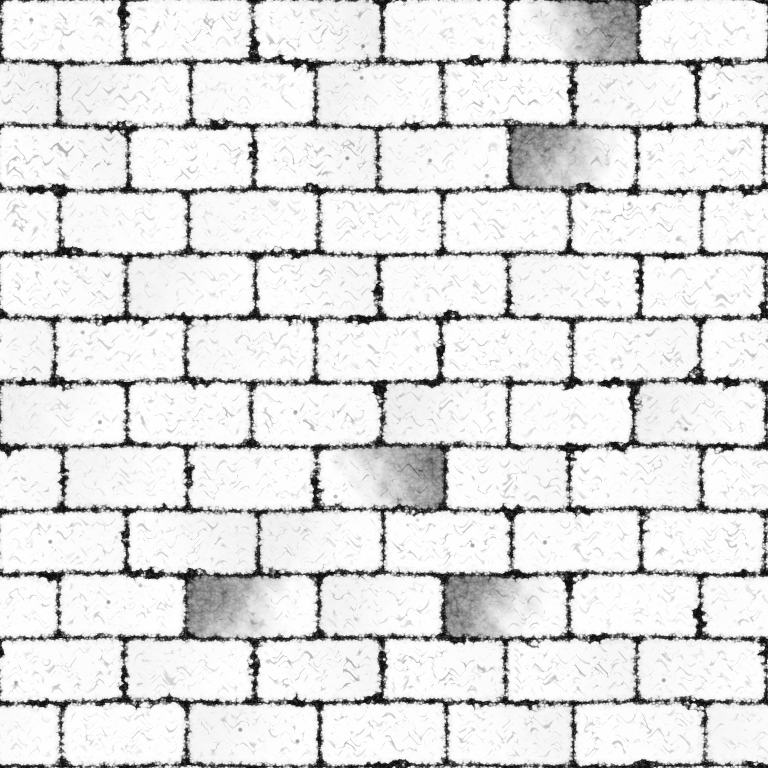
Reproduce this texture procedurally as a WebGL 1 fragment shader.

```glsl
precision highp float;
// White painted brick wall in running bond, with ragged black joints, faint wisps and a few smudged bricks.

uniform vec2 u_resolution;

const float TAU = 6.2831853;
const float ROWS = 12.0;             // courses up the canvas
const float COLUMNS = 6.0;           // bricks along a course
const vec2 BOND_SHIFT = vec2(0.53, 0.01); // even and odd courses, in bricks
const float COURSE_LIFT = 0.03;      // lengths below are in course heights
const float JOINT_HALF = 0.016;
const float EDGE_INNER = 0.036;      // soft edge reaching into the brick
const float EDGE_OUTER = 0.018;      // soft edge reaching into the joint
const float RADIUS_MIN = 0.11;
const float RADIUS_VARY = 0.11;
const float COARSE_ROUGH = 0.065;
const float FINE_ROUGH = 0.055;
const float CHIP_DEPTH = 0.10;
const float HALO = 0.07;
const float WISP = 0.20;
const float PIT = 0.35;
const float SMUDGE = 0.42;
const float SMUDGED_SHARE = 0.07;
const vec3 PAINT = vec3(0.995);
const vec3 JOINT_DARK = vec3(0.06);
const vec3 JOINT_DUST = vec3(0.24);

vec2 hash2(vec2 p) {
  vec2 k = vec2(dot(p, vec2(127.1, 311.7)), dot(p, vec2(269.5, 183.3)));
  return fract(sin(k) * 43758.545);
}

// Distance to the nearest scattered point; wraps at the canvas edges.
float cellular(vec2 p, vec2 frequency) {
  vec2 q = p * frequency;
  vec2 cell = floor(q);
  float nearest = 4.0;
  for (int j = -1; j <= 1; j++) {
    for (int i = -1; i <= 1; i++) {
      vec2 corner = cell + vec2(float(i), float(j));
      vec2 delta = corner + hash2(mod(corner, ROWS * frequency) + frequency) - q;
      nearest = min(nearest, dot(delta, delta));
    }
  }
  return sqrt(nearest);
}

// Layered sines, periodic over the canvas, from about -1 to 1.
float waves(vec2 uv) {
  vec2 a = uv * TAU;
  return 0.40 * sin(7.0 * a.x + 5.0 * a.y + 1.3 * sin(11.0 * a.y))
       + 0.35 * sin(13.0 * a.y - 9.0 * a.x + 1.7 * sin(17.0 * a.x))
       + 0.25 * sin(29.0 * a.x + 23.0 * a.y + 2.0);
}

float roundedBox(vec2 p, vec2 halfSize, float radius) {
  vec2 q = abs(p) - halfSize + radius;
  return length(max(q, 0.0)) + min(max(q.x, q.y), 0.0) - radius;
}

void main() {
  float side = min(u_resolution.x, u_resolution.y);
  vec2 uv = gl_FragCoord.xy / side;
  vec2 p = uv * ROWS;
  float pixel = ROWS / side;

  // Courses, slightly uneven in height and in brick length
  float y = p.y - COURSE_LIFT + 0.015 * sin(TAU * 3.0 * uv.x + 2.0 * sin(TAU * uv.y));
  float row = mod(floor(y), ROWS);
  vec2 rowRandom = hash2(vec2(row, 71.0));
  float x = p.x * COLUMNS / ROWS + (mod(row, 2.0) < 0.5 ? BOND_SHIFT.x : BOND_SHIFT.y);
  x += 0.03 * (rowRandom.x - 0.5)
     + 0.018 * sin(TAU * (2.0 * uv.x + rowRandom.y))
     + 0.010 * sin(TAU * (5.0 * uv.x + rowRandom.x));
  vec2 brick = vec2(mod(floor(x), COLUMNS), row);
  vec2 random = hash2(brick + 19.0);
  vec2 wear = hash2(brick + 53.0);
  vec2 halfSize = vec2(0.5 * ROWS / COLUMNS, 0.5);
  vec2 local = (fract(vec2(x, y)) - 0.5) * 2.0 * halfSize;

  // Ragged brick outline with chipped spots
  float coarse = cellular(p, vec2(8.0, 9.0));
  float fine = cellular(p, vec2(20.0, 21.0));
  float spot = cellular(p, vec2(1.0));
  float swell = waves(uv);
  float chip = 1.0 - smoothstep(0.05, 0.28, spot);
  float edge = roundedBox(local, halfSize - JOINT_HALF, RADIUS_MIN + RADIUS_VARY * random.x);
  float core = smoothstep(0.07, 0.24, -edge);
  edge += COARSE_ROUGH * (coarse - 0.45) + FINE_ROUGH * (fine - 0.45)
        + 0.007 * swell + CHIP_DEPTH * chip * coarse;

  // Faint wisps and pits on the face
  vec2 drift = 0.06 * vec2(sin(TAU * 31.0 * uv.y + 3.0 * swell), sin(TAU * 37.0 * uv.x));
  float strands = smoothstep(0.40, 0.85, cellular(p + drift, vec2(11.0, 16.0)));
  float patches = smoothstep(0.25, 0.70, cellular(p + drift, vec2(4.0, 6.0)));
  float shade = WISP * strands * patches * core * (0.6 + 0.8 * random.y);
  shade += PIT * (1.0 - smoothstep(0.015, 0.045, spot)) * step(0.6, wear.y) * core;

  // Grey smudges spreading from one end of a brick
  float facing = random.y < 0.5 ? -1.0 : 1.0;
  float spread = smoothstep(-0.7, 1.1, facing * local.x + 0.6 * local.y + 0.25 * swell);
  float smudge = SMUDGE * step(1.0 - SMUDGED_SHARE, wear.x) + 0.06 * wear.x * wear.x;
  shade += smudge * spread * (0.65 + 0.45 * coarse + 0.35 * fine);
  shade += HALO * smoothstep(-0.11, 0.0, edge);

  // Joints, dusty in places
  vec3 joint = mix(JOINT_DARK, JOINT_DUST, smoothstep(0.30, 0.90, fine));
  float gap = smoothstep(-EDGE_INNER - 0.3 * pixel, EDGE_OUTER + 0.3 * pixel, edge);
  vec3 color = mix(PAINT * (1.0 - shade), joint, gap);
  gl_FragColor = vec4(color, 1.0);
}
```
